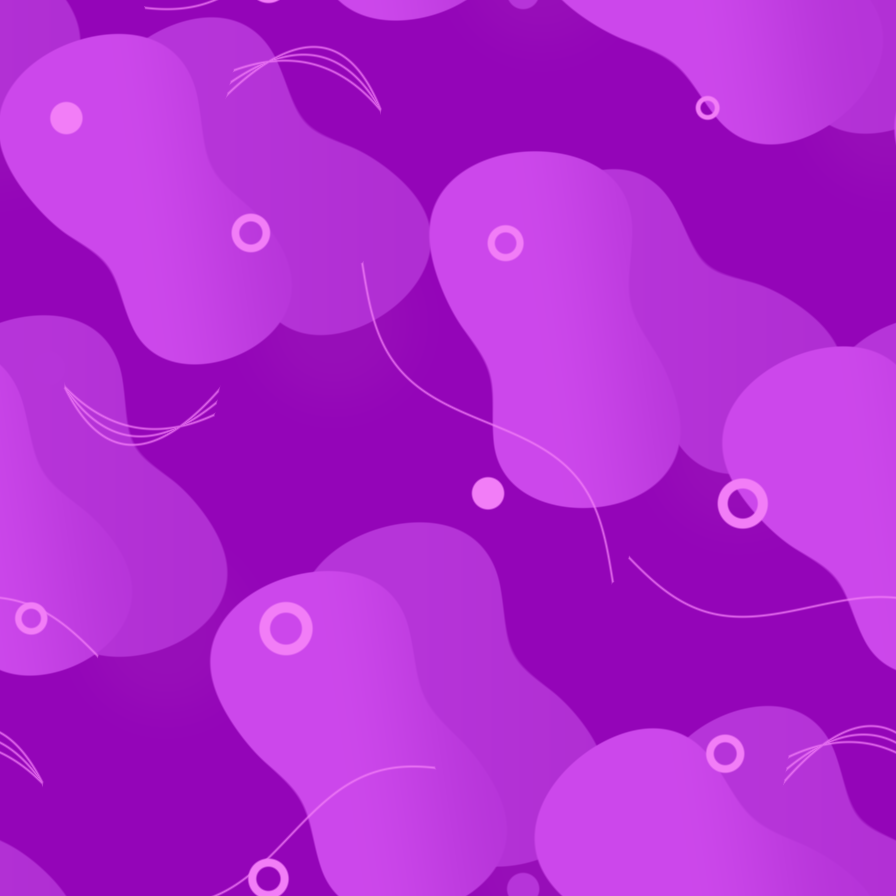
This background is drawn by a three.js fragment shader. Its source:

```glsl
varying vec2 vUv;

const vec3 DARK = vec3(0.58, 0.02, 0.72);
const vec3 HAZE = vec3(0.60, 0.07, 0.72);
const vec3 MID = vec3(0.715, 0.205, 0.85);
const vec3 BRIGHT = vec3(0.80, 0.28, 0.92);
const vec3 PINK = vec3(0.95, 0.49, 0.97);
const float EDGE = 0.0014;
const float BLOBS = 5.0;

vec2 hash(float n) {
  vec3 p = fract((n + 1.0) * vec3(0.1031, 0.1030, 0.0973));
  p += dot(p, p.yzx + 33.33);
  return fract((p.xx + p.yz) * p.zy);
}

// Shortest offset on the repeating tile
vec2 wrap(vec2 p) {
  return fract(p + 0.5) - 0.5;
}

// Coordinates in a frame whose x axis points along angle
vec2 turn(vec2 p, float angle) {
  float c = cos(angle), s = sin(angle);
  return vec2(c * p.x + s * p.y, c * p.y - s * p.x);
}

float fill(float d) {
  return 1.0 - smoothstep(-EDGE, EDGE, d);
}

float smoothMin(float a, float b, float k) {
  float h = max(k - abs(a - b), 0.0) / k;
  return min(a, b) - 0.25 * h * h * k;
}

// Two merged discs, bent into a soft S
float blob(vec2 p, float spread, float r1, float r2) {
  p.y += 0.025 * sin(14.0 * p.x);
  vec2 arm = vec2(spread, 0.0);
  return smoothMin(length(p + arm) - r1, length(p - arm) - r2, 0.08);
}

// Tilted lattice with a little jitter
vec2 blobCentre(float i) {
  return vec2(0.6) + i * vec2(0.2, 0.4) + 0.07 * (hash(i) - 0.5);
}

// Thin line along a graph, given height above it, slope and end distance
float stroke(float height, float slope, float end) {
  float d = abs(height) * inversesqrt(1.0 + slope * slope);
  return fill(max(d - 0.0011, end));
}

float wave(vec2 p, float halfLength) {
  float height = p.y - 0.04 * sin(14.0 * p.x);
  return stroke(height, 0.56 * cos(14.0 * p.x), abs(p.x) - halfLength);
}

// Three arcs that gather at the right end
float arcFan(vec2 p, float halfLength) {
  float u = p.x / halfLength, ink = 0.0;
  for (float j = 0.0; j < 3.0; j++) {
    float rise = 0.03 + 0.017 * j, tilt = 0.007 * j;
    float height = p.y - rise * (1.0 - u * u) - tilt * (u - 1.0);
    float slope = (tilt - 2.0 * rise * u) / halfLength;
    ink = max(ink, stroke(height, slope, abs(p.x) - halfLength));
  }
  return ink;
}

void main() {
  vec3 colour = DARK;

  // Faint haze
  for (float i = 0.0; i < BLOBS; i++) {
    float r = length(wrap(vUv - blobCentre(i) - vec2(0.2, -0.13)));
    colour = mix(colour, HAZE, 0.7 * (1.0 - smoothstep(0.03, 0.13, r)));
  }

  // Rear blobs
  for (float i = 0.0; i < BLOBS; i++) {
    vec2 h = hash(i + 20.0);
    vec2 q = wrap(vUv - blobCentre(i) - vec2(0.12, 0.03) - 0.05 * (h - 0.5));
    float d = blob(turn(q, -0.95 + 0.7 * h.x), 0.1, 0.1 + 0.015 * h.y, 0.105);
    vec3 tone = MID - 0.025 * smoothstep(-0.1, 0.2, q.x);
    colour = mix(colour, tone, fill(d));
  }

  // Front blobs, fading to the right
  for (float i = 0.0; i < BLOBS; i++) {
    vec2 h = hash(i + 40.0);
    vec2 q = wrap(vUv - blobCentre(i));
    float d = blob(turn(q, -1.1 + 0.7 * h.x), 0.095, 0.115, 0.095 + 0.015 * h.y);
    vec3 tone = mix(BRIGHT, MID, smoothstep(-0.03, 0.17, q.x + 0.15 * q.y));
    colour = mix(colour, tone, fill(d));
  }

  // Thin waves and arc fans
  float ink = 0.0;
  for (float i = 0.0; i < 3.0; i++) {
    vec2 h = hash(i + 60.0);
    vec2 q = wrap(vUv - blobCentre(2.0 * i) + vec2(0.08, 0.1));
    ink = max(ink, wave(turn(q, -0.9 + 0.6 * i), 0.16 + 0.07 * h.x));
    q = wrap(vUv - blobCentre(i + 1.0) - vec2(0.17, 0.13));
    ink = max(ink, arcFan(turn(q, 3.1 * mod(i, 2.0) - 0.3 * h.y), 0.085));
  }
  colour = mix(colour, PINK, 0.8 * ink);

  // Rings, with a few solid dots
  for (float i = 0.0; i < 12.0; i++) {
    vec2 h = hash(i + 80.0);
    vec2 centre = fract(vec2(0.28, 0.74) + i * vec2(0.7549, 0.5698));
    float r = length(wrap(vUv - centre));
    float kind = mod(i, 6.0);
    float solid = step(2.5, kind) * step(kind, 3.5) + step(4.5, kind);
    float radius = mix(mix(0.012, 0.033, h.x), 0.018, solid);
    float hole = radius * mix(0.6, -1.0, solid);
    vec3 tone = mix(PINK, MID, step(4.5, kind));
    colour = mix(colour, tone, fill(max(r - radius, hole - r)));
  }

  gl_FragColor = vec4(colour, 1.0);
}
```
